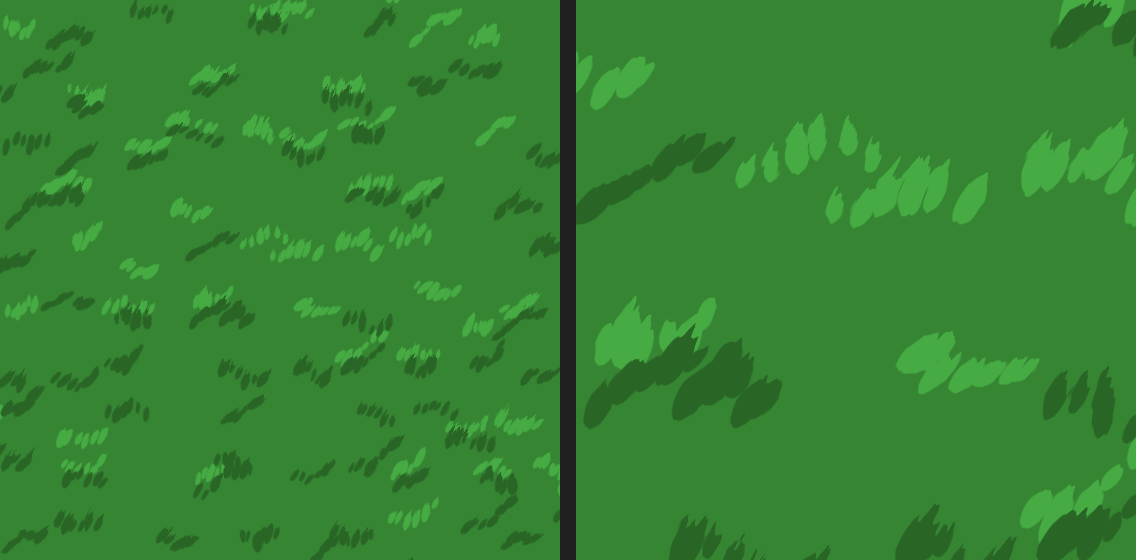
Left: the whole. Right: its middle third, enlarged.
Write a WebGL 2 fragment shader that draws this texture.

```glsl
#version 300 es
precision highp float;
// Flat green meadow with scattered grass tufts, painted in a light and a dark tone.
// Each cell of a jittered grid holds a tuft: a wavy row of leaning elliptical dabs
// whose tips are frayed by gradient noise stretched along the brush direction.

#define GRID 10.0           // tufts across the canvas
#define DABS 6              // dabs in a tuft
#define SPACING 0.0122      // distance between dabs
#define DAB_SIZE vec2(0.0068, 0.0155)
#define LEAN 0.52           // mean tilt from the vertical, in radians
#define FRAY 1.5            // strength of the bristle marks
#define BRISTLES vec2(230.0, 38.0)
#define GROUND vec3(0.21, 0.52, 0.20)
#define LIGHT vec3(0.27, 0.67, 0.26)
#define DARK vec3(0.16, 0.40, 0.15)

uniform vec2 u_resolution;
out vec4 fragColor;

vec4 hash4(vec3 p) {
    vec4 q = fract(p.xyzx * vec4(0.1031, 0.1030, 0.0973, 0.1099));
    q += dot(q, q.wzxy + 33.33);
    return fract((q.xxyz + q.yzzw) * q.zywx);
}

vec2 gradient(vec2 cell) {
    float a = 6.2832 * hash4(vec3(cell, 7.0)).x;
    return vec2(cos(a), sin(a));
}

float gradientNoise(vec2 p) {
    vec2 i = floor(p), f = p - i;
    vec2 u = f * f * f * (f * (f * 6.0 - 15.0) + 10.0);
    vec2 o = vec2(0.0, 1.0);
    float bottom = mix(dot(gradient(i), f), dot(gradient(i + o.yx), f - o.yx), u.x);
    float top = mix(dot(gradient(i + o), f - o), dot(gradient(i + 1.0), f - 1.0), u.x);
    return mix(bottom, top, u.y);
}

// Rotates p so that an axis leaning right by angle a becomes vertical.
vec2 unlean(vec2 p, float a) {
    float c = cos(a), s = sin(a);
    return vec2(c * p.x - s * p.y, s * p.x + c * p.y);
}

float ellipseDistance(vec2 p, vec2 r) {
    float f = length(p / r) + 1e-4;
    return f * (f - 1.0) / (length(p / (r * r)) + 1e-4);
}

// Distance to a row of dabs; the seed picks its curve, length and brush wear.
float tuftDistance(vec2 p, vec3 seed, float slope, float grain) {
    vec4 shape = hash4(seed + 11.3);
    float lean = LEAN + (shape.x - 0.5) * 0.8;
    float wear = FRAY * mix(0.25, 1.0, shape.y);
    float reach = mix(0.65, 1.3, shape.z);
    float d = 1.0;
    for (int i = 0; i < DABS; i++) {
        vec4 h = hash4(seed + vec3(3.7, 5.1, 17.0 * float(i + 1)));
        float along = float(i) - 0.5 * float(DABS - 1);
        vec2 centre = vec2(along * SPACING * reach, 0.0);
        centre.y = centre.x * slope + 0.007 * sin(along * 1.1 + 6.2832 * shape.w);
        centre += (h.xy - 0.5) * vec2(0.006, 0.011);
        vec2 q = unlean(p - centre, lean + (h.z - 0.5) * 0.45);
        vec2 size = DAB_SIZE * mix(0.6, 1.25, h.w) * vec2(mix(0.8, 1.15, h.x), 1.0);
        float tip = mix(0.35, 1.0, smoothstep(-0.006, 0.008, q.y));
        size.y *= max(1.0 + wear * tip * grain, 0.25);
        d = min(d, ellipseDistance(q, size));
    }
    return d + 0.0025 * wear * grain;
}

void main() {
    float scale = min(u_resolution.x, u_resolution.y);
    vec2 uv = gl_FragCoord.xy / scale;
    float edge = 1.1 / scale;

    // Fine streaks along the brush direction
    vec2 brush = unlean(uv, LEAN) * BRISTLES;
    float grain = gradientNoise(brush) + 0.5 * gradientNoise(brush * 2.1 + 19.0);

    // Nearest light and dark tufts among the neighbouring cells
    float lightD = 1.0, darkD = 1.0;
    vec2 home = floor(uv * GRID);
    for (int y = -1; y <= 1; y++) {
        for (int x = -1; x <= 1; x++) {
            vec2 cell = home + vec2(x, y);
            vec4 h = hash4(vec3(cell + 40.0, 2.0));
            vec2 p = uv - (cell + 0.5 + (h.xy - 0.5) * 0.7) / GRID;
            float slope = mix(-0.3, 0.65, h.z);
            bool both = h.w > 0.62 && h.w < 0.83;
            float lift = both ? 0.011 : 0.0;
            if (h.w < 0.38 || both)
                darkD = min(darkD, tuftDistance(p + vec2(-0.4, 1.0) * lift, vec3(cell + 40.0, 5.0), slope, grain));
            if (h.w > 0.38 && h.w < 0.83)
                lightD = min(lightD, tuftDistance(p - vec2(0.0, lift), vec3(cell + 40.0, 9.0), slope, grain));
        }
    }

    // Dark dabs lie over the light ones
    vec3 colour = mix(LIGHT, GROUND, smoothstep(-edge, edge, lightD));
    colour = mix(DARK, colour, smoothstep(-edge, edge, darkD));
    fragColor = vec4(colour, 1.0);
}
```
